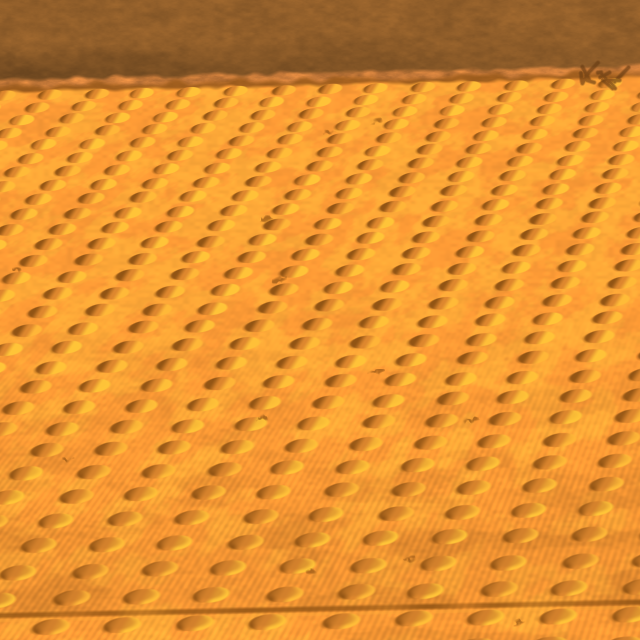
Write a WebGL 2 fragment shader that draws this texture.

```glsl
#version 300 es
precision highp float;
// Orange tactile paving with rows of domes receding to a brown wall in low sunlight.
uniform vec2 u_resolution;
out vec4 fragColor;

const vec3 ORANGE = vec3(0.99, 0.605, 0.21), AMBER = vec3(1.00, 0.665, 0.22);
const vec3 DUSTY = vec3(0.87, 0.53, 0.18), GOLD = vec3(1.00, 0.77, 0.22);
const vec3 SHADE = vec3(0.57, 0.33, 0.08), DARK = vec3(0.40, 0.23, 0.07);
const vec3 WALL = vec3(0.57, 0.37, 0.165), STONE = vec3(0.80, 0.49, 0.23);
// Lattice: rows are evenly spaced in inverse depth, columns meet at a vanishing point
const float LAST_ROW = 29.0, ROW_START = 0.4319, ROW_STEP = 0.00834;
const float COLUMN_START = -0.503, COLUMN_STEP = 0.0491;
const float VANISH_X = 1.699, HORIZON = 2.345, TILT = 0.021;
const float WALL_DEPTH = 1.458, MAT_DEPTH = 1.477, SEAM_DEPTH = 2.296;

float hash(vec2 p) {
  vec3 q = fract(p.xyx * vec3(0.1031, 0.1030, 0.0973));
  q += dot(q, q.yzx + 33.33);
  return fract((q.x + q.y) * q.z);
}
float noise(vec2 p) {
  vec2 i = floor(p), f = fract(p);
  f = f * f * (3.0 - 2.0 * f);
  return mix(mix(hash(i), hash(i + vec2(1, 0)), f.x),
             mix(hash(i + vec2(0, 1)), hash(i + vec2(1, 1)), f.x), f.y);
}
float fbm(vec2 p) {
  float sum = 0.0, gain = 0.5;
  for (int i = 0; i < 4; i++, gain *= 0.5) {
    sum += gain * noise(p);
    p = p * 2.03 + 17.0;
  }
  return sum / 0.9375;
}
float segment(vec2 p, vec2 a, vec2 b) {
  vec2 ab = b - a;
  return length(p - a - ab * clamp(dot(p - a, ab) / dot(ab, ab), 0.0, 1.0));
}
// Depth grows toward the viewer
float depthAt(vec2 p) { return HORIZON - p.y + TILT * (p.x - 0.52); }

// Canvas point to (column, row)
vec2 toLattice(vec2 p, float depth) {
  return vec2(((p.x - VANISH_X) / depth - COLUMN_START) / COLUMN_STEP,
              (1.0 / depth - ROW_START) / ROW_STEP);
}
// (column, row) to canvas point, with depth in z
vec3 fromLattice(vec2 cell) {
  float depth = 1.0 / (ROW_START + ROW_STEP * cell.y);
  float x = VANISH_X + depth * (COLUMN_START + COLUMN_STEP * cell.x);
  return vec3(x, HORIZON + TILT * (x - 0.52) - depth, depth);
}
vec3 wallColor(vec2 p, float depth) {
  float foot = smoothstep(1.39, WALL_DEPTH, depth) * (1.0 - 0.8 * p.x);
  float grain = 0.14 * fbm(p * vec2(20.0, 45.0)) + 0.2 * fbm(p * vec2(70.0, 130.0));
  return WALL * (0.84 + grain) * (1.0 - 0.22 * foot);
}
vec3 ledgeColor(vec2 p, float depth) {
  float gap = smoothstep(1.464, 1.475, depth + 0.012 * (noise(p * 40.0) - 0.4));
  return mix(STONE * (0.75 + 0.5 * fbm(p * vec2(50.0, 120.0))), SHADE, 0.75 * gap);
}
vec3 matColor(vec2 p, vec2 lattice, float depth) {
  float near = smoothstep(1.75, 2.2, depth);
  float glow = smoothstep(0.42, 0.66, fbm(lattice * vec2(2.4, 0.9)) + 0.05 * (1.0 - near));
  float dirt = smoothstep(0.46, 0.72, fbm(p * vec2(9.0, 32.0) + 5.0));
  float band = smoothstep(2.08, 2.23, depth) * smoothstep(2.33, 2.27, depth);
  vec3 color = mix(mix(ORANGE, AMBER, glow), DUSTY, dirt * (0.15 + 0.45 * near) + 0.4 * band);
  // Fine ridges along the columns
  float ridge = sin(lattice.x * 62.83) * (0.7 + 0.6 * noise(lattice * 2.0));
  return color * (1.0 + 0.04 * near * ridge) * (0.965 + 0.08 * noise(p * vec2(110.0, 180.0)));
}
vec3 addDome(vec3 ground, vec2 p, vec2 lattice) {
  vec2 cell = vec2(0.0, min(round(lattice.y), LAST_ROW));
  cell.x = round(toLattice(p, fromLattice(cell).z).x);
  vec3 center = fromLattice(cell);
  float wear = hash(cell + 60.0), far = smoothstep(1.75, 1.49, center.z);
  vec2 q = (p - center.xy) / (center.z * vec2(0.0130, 0.0056));
  q += 0.2 * (vec2(wear, hash(cell + 91.0)) - 0.5);
  q.y -= 0.25 * q.x;
  // Shadow on the left, lit rim on the right, dull cap on the nearest domes
  float shadow = smoothstep(1.0, 0.35, length((q + vec2(0.62, 0.1)) / vec2(0.62, 0.85)));
  float light = 0.85 * q.x - 0.25 * q.y + 0.2 * (wear - 0.5) + 0.2 * far;
  vec3 dome = mix(SHADE, DUSTY, smoothstep(-0.65, -0.12, light));
  dome = mix(dome, mix(AMBER, GOLD, 0.4 + 0.6 * wear), smoothstep(-0.08, 0.4, light));
  float cap = smoothstep(1.0, 0.45, length(q - vec2(-0.05, 0.22)));
  dome = mix(dome, DUSTY * 0.92, 0.65 * cap * smoothstep(1.9, 2.25, center.z));
  return mix(mix(ground, SHADE, 0.8 * shadow), dome, smoothstep(1.06, 0.82, length(q)));
}
float specks(vec2 p) {
  vec2 cell = floor(p * 13.0);
  vec2 offset = 0.3 + 0.4 * vec2(hash(cell + 7.0), hash(cell + 29.0));
  vec2 q = (fract(p * 13.0) - offset) * vec2(0.6, 1.2) + 0.1 * (noise(p * 190.0) - 0.5);
  return step(0.9, hash(cell + 43.0)) * smoothstep(0.085, 0.02, length(q));
}
// Dry twigs heaped against the ledge
float twigs(vec2 p) {
  float cover = 0.0;
  for (float id = 0.0; id < 12.0; id++) {
    vec2 a = vec2(0.90, 0.872) + vec2(0.065, 0.018) * vec2(hash(vec2(id, 3)), hash(vec2(id, 8)));
    vec2 b = a + vec2(0.045, 0.04) * (vec2(hash(vec2(id, 13)), hash(vec2(id, 21))) - 0.4);
    cover = max(cover, smoothstep(0.005, 0.001, segment(p, a, b)));
  }
  return cover;
}
void main() {
  vec2 p = gl_FragCoord.xy / u_resolution;
  float depth = depthAt(p), edge = depth + 0.007 * (noise(p * 50.0) - 0.5);
  vec2 lattice = toLattice(p, depth);
  vec3 color = mix(wallColor(p, depth), ledgeColor(p, depth), smoothstep(-0.004, 0.004, edge - WALL_DEPTH));
  color = mix(color, matColor(p, lattice, depth), smoothstep(-0.004, 0.004, edge - MAT_DEPTH));
  // Joint between two mats
  float seam = depth - SEAM_DEPTH, fill = 0.55 + 0.35 * noise(p * 18.0);
  color = mix(color, SHADE, fill * smoothstep(0.007, 0.001, abs(seam)));
  color = mix(color, AMBER, 0.4 * smoothstep(0.004, 0.001, abs(seam - 0.008)));
  if (depth > WALL_DEPTH) color = addDome(color, p, lattice);
  color = mix(color, SHADE, 0.7 * specks(p) * step(MAT_DEPTH, depth));
  fragColor = vec4(mix(color, DARK, 0.65 * twigs(p)), 1.0);
}
```
